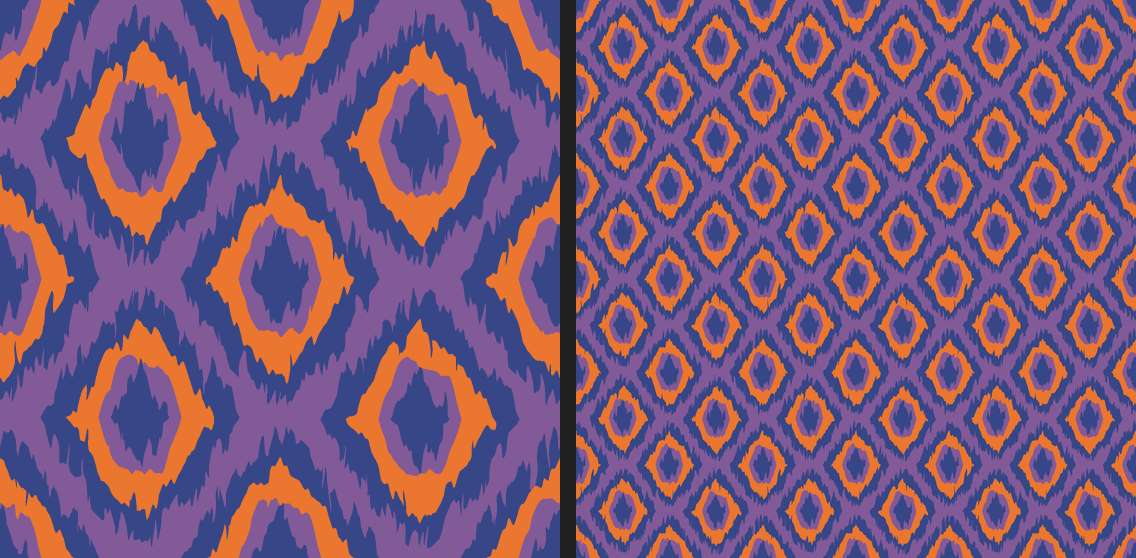
Left: one tile. Right: repeated 3 by 3.
Reproduce this pattern procedurally as a Shadertoy shader.

```glsl
// Ikat weave: ragged nested diamonds on a 2 x 2 half-drop repeat.
// Each layer is a height profile over x, frayed by column noise so its
// edge breaks into vertical threads; motif seeds wrap so the cloth tiles.

float hash(float n) {
    return fract(sin(n * 127.1) * 43758.5453);
}

// Smooth 1D noise across the threads.
float threadNoise(float x, float seed) {
    float i = floor(x), f = fract(x);
    return mix(hash(i + seed), hash(i + 1.0 + seed), f * f * (3.0 - 2.0 * f));
}

// Coverage of one frayed layer; calm is the height over which fraying fades in.
float layer(vec2 p, vec2 size, float power, float fray, float threads,
            float calm, float seed, float motif) {
    float side = seed + (p.y > 0.0 ? 37.3 : 0.0);
    float x = p.x + 0.003 * sin(p.y * 45.0 + seed);
    float teeth = 0.62 * threadNoise(x * threads, side)
                + 0.38 * threadNoise(x * threads * 2.3, side + 11.7 + motif) - 0.5;
    // Occasional narrow slits cut deep into the edge.
    teeth -= 0.5 * smoothstep(0.86, 1.0, threadNoise(x * threads * 1.7, side + 71.9 + motif));
    float y = abs(p.y);
    float height = size.y * (1.0 - pow(abs(p.x) / size.x, power));
    height += fray * teeth * smoothstep(-0.001, calm, y);
    float blur = 0.7 / iResolution.y;
    return smoothstep(-blur, blur, height - y);
}

vec3 ikat(vec2 uv) {
    const vec3 blue = vec3(0.212, 0.275, 0.525);
    const vec3 purple = vec3(0.510, 0.353, 0.596);
    const vec3 orange = vec3(0.918, 0.463, 0.184);

    // Nearest centre of the two interleaved lattices.
    vec2 u = uv * 2.0;
    vec2 a = fract(u) - 0.5;
    vec2 b = fract(u + 0.5) - 0.5;
    vec2 p = abs(a.x) + abs(a.y) < abs(b.x) + abs(b.y) ? a : b;

    // Wrapped identity gives each motif a slightly different fray and height.
    vec2 id = mod(floor((u - p) * 2.0 + 0.5), 4.0);
    float motif = 3.0 * hash(id.x + id.y * 5.0 + 2.0);
    p.y += 0.012 * (hash(motif + 4.0) - 0.5);

    // Layers from the outer field to the eye.
    vec3 color = purple;
    color = mix(color, blue, layer(p, vec2(0.356, 0.445), 1.35, 0.16, 46.0, 0.10, 3.1, motif));
    color = mix(color, orange, layer(p, vec2(0.265, 0.368), 1.08, 0.13, 31.0, 0.02, 119.4, motif));
    color = mix(color, purple, layer(p, vec2(0.148, 0.208), 3.0, 0.065, 27.0, 0.12, 233.7, motif));
    color = mix(color, blue, layer(p, vec2(0.105, 0.160), 1.4, 0.15, 44.0, 0.03, 347.2, motif));
    return color;
}

void mainImage(out vec4 fragColor, in vec2 fragCoord) {
    // 3 x 3 supersampling keeps the thin threads smooth.
    vec3 sum = vec3(0.0);
    for (int i = 0; i < 9; i++) {
        vec2 offset = (vec2(i % 3, i / 3) - 1.0) / 3.0;
        sum += ikat((fragCoord + offset) / iResolution.xy);
    }
    fragColor = vec4(sum / 9.0, 1.0);
}
```
